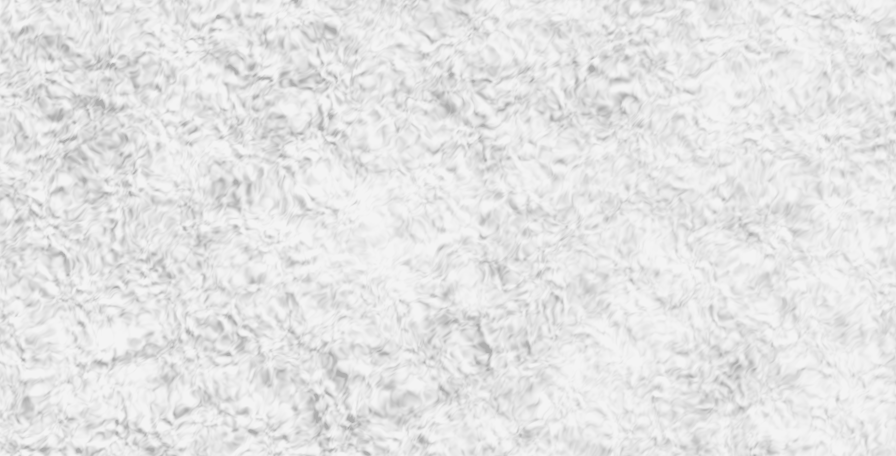
This texture is drawn by a Shadertoy shader. Its source:

```glsl
// White fleece: soft irregular tufts with shaded crevices and fine short fibres.

#define TUFT_FREQ 15.0       // tufts per canvas height
#define FIBRE_FREQ 62.0      // fibres per canvas height, along the nap
#define WARP_AMOUNT 0.022    // wandering of the tufts
#define SHADOW_REACH 0.016   // distance towards the light that shades a point
#define RELIEF_GAIN 3.7      // strength of the directional shading
#define FIBRE_GAIN 2.1       // strength of the fine fibres
#define PATCH_GAIN 1.7       // strength of the broad light and dark patches
#define MID_TONE 0.908       // brightness of the average wool
#define TONE_SPREAD 0.0445   // brightness change per unit of shading
#define TONE_BEND 0.0098     // compresses highlights, deepens crevices

const vec2 LIGHT_DIR = vec2(0.45, 0.89);
const mat2 NAP = mat2(0.6, 0.8, -0.8, 0.6);   // x runs along the nap
const mat2 TURN = mat2(0.82, 0.57, -0.57, 0.82);

vec2 hashGradient(vec2 cell) {
    vec3 h = fract(cell.xyx * vec3(0.1031, 0.1030, 0.0973));
    h += dot(h, h.yzx + 33.33);
    return fract((h.xx + h.yz) * h.zy) * 2.0 - 1.0;
}

// Gradient noise, zero mean
float noise(vec2 p) {
    vec2 cell = floor(p), f = p - cell;
    vec2 w = f * f * f * (f * (f * 6.0 - 15.0) + 10.0);
    vec2 e = vec2(1.0, 0.0);
    float a = dot(hashGradient(cell), f);
    float b = dot(hashGradient(cell + e.xy), f - e.xy);
    float c = dot(hashGradient(cell + e.yx), f - e.yx);
    float d = dot(hashGradient(cell + e.xx), f - e.xx);
    return mix(mix(a, b, w.x), mix(c, d, w.x), w.y);
}

// Bends positions so that tufts curl irregularly
vec2 curl(vec2 p) {
    vec2 q = p * TUFT_FREQ * 0.6;
    vec2 slow = vec2(noise(q + 7.3), noise(q + 41.7));
    vec2 quick = vec2(noise(q * 4.1 + 19.1), noise(q * 4.1 + 63.4));
    return p + WARP_AMOUNT * (slow * 1.6 + quick * 0.5);
}

// Wool height: leaning tufts, puffy lumps with creases, small curls
float woolHeight(vec2 p) {
    vec2 q = p * NAP * TUFT_FREQ;
    float tuft = noise(q * vec2(0.85, 1.15) + 11.0);
    q = TURN * q;
    float lump = noise(q * 2.1 + 23.0);
    float puff = sqrt(lump * lump + 0.008) * 1.2 - 0.21;
    q = TURN * q;
    float curls = noise(q * 4.6 + 37.0);
    return tuft + puff + 0.28 * curls;
}

// Short hairs following the nap, with a finer grain on top
float fibres(vec2 p) {
    vec2 q = p * NAP * FIBRE_FREQ;
    float hair = noise(q * vec2(1.0, 2.1) + 5.0);
    float grain = noise(TURN * q * 1.7 + 51.0);
    return 0.75 * hair + 0.65 * grain;
}

void mainImage(out vec4 fragColor, in vec2 fragCoord) {
    vec2 p = fragCoord / iResolution.y;
    float across = fragCoord.x / iResolution.x;
    vec2 wool = curl(p);

    // Directional relief plus darker hollows
    float here = woolHeight(wool);
    float lit = here - woolHeight(wool + LIGHT_DIR * SHADOW_REACH);
    float shade = RELIEF_GAIN * lit + 1.2 * here;

    // The pile grows softer towards the right
    float patches = noise(p * 3.1 + 3.0) + 0.6 * noise(p * 6.7 + 29.0);
    float rough = mix(1.12, 0.88, smoothstep(0.2, 0.75, across + 0.4 * patches));
    shade = rough * (shade + FIBRE_GAIN * fibres(wool));
    shade += PATCH_GAIN * patches + 0.3 * (across - 0.5);

    // Tone curve: bright wool saturates gently, crevices stay grey
    shade = clamp(shade, -3.0, 2.2);
    float tone = MID_TONE + TONE_SPREAD * shade - TONE_BEND * shade * shade;
    fragColor = vec4(vec3(tone), 1.0);
}
```
